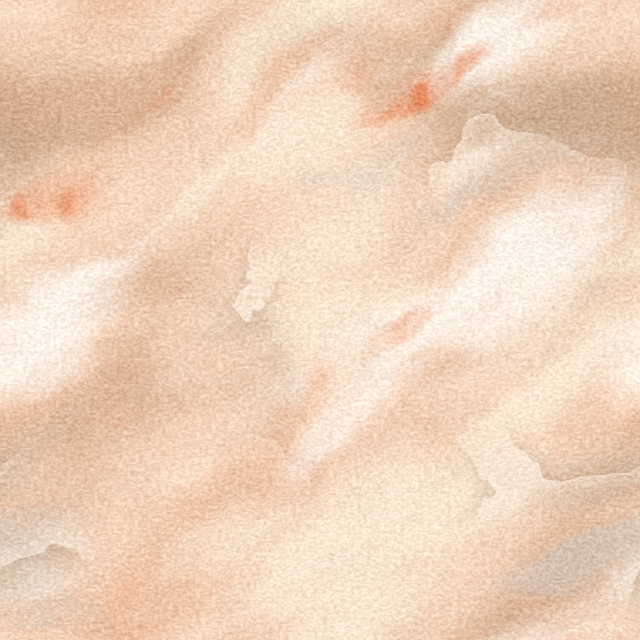
A WebGL 1 fragment shader for this texture:

```glsl
precision highp float;
uniform vec2 u_resolution;

vec2 gradientAt(vec2 cell) {
  vec3 h = fract(cell.xyx * vec3(0.1031, 0.1030, 0.0973));
  h += dot(h, h.yzx + 33.33);
  float angle = 6.2832 * fract((h.x + h.y) * h.z);
  return vec2(cos(angle), sin(angle));
}

// Gradient noise that wraps after `period` cells, roughly -1 to 1
float noise(vec2 uv, vec2 period, float seed) {
  vec2 p = uv * period;
  vec2 cell = floor(p), f = p - cell;
  vec2 s = f * f * f * (f * (f * 6.0 - 15.0) + 10.0);
  vec2 lo = mod(cell, period) + seed;
  vec2 hi = mod(cell + 1.0, period) + seed;
  float a = dot(gradientAt(lo), f);
  float b = dot(gradientAt(vec2(hi.x, lo.y)), f - vec2(1.0, 0.0));
  float c = dot(gradientAt(vec2(lo.x, hi.y)), f - vec2(0.0, 1.0));
  float d = dot(gradientAt(hi), f - 1.0);
  return 1.5 * mix(mix(a, b, s.x), mix(c, d, s.x), s.y);
}

float fbm(vec2 uv, vec2 period, float seed) {
  float sum = 0.0, amplitude = 1.0;
  for (int i = 0; i < 5; i++) {
    sum += amplitude * noise(uv, period, seed);
    period *= 2.0;
    amplitude *= 0.4;
    seed += 17.0;
  }
  return sum;
}

void main() {
  vec2 uv = gl_FragCoord.xy / u_resolution;

  // Wandering coordinates, sheared by whole numbers so they still wrap
  vec2 wet = uv + 0.05 * vec2(fbm(uv, vec2(3.0), 5.0), fbm(uv, vec2(3.0), 41.0));
  vec2 slant = vec2(wet.x - wet.y, wet.y);
  vec2 steep = vec2(wet.x, wet.y - wet.x);

  // Broad diagonal washes
  float tone = fbm(slant, vec2(3.0), 73.0);
  vec3 color = vec3(0.952, 0.825, 0.727);
  color = mix(color, vec3(0.98, 0.905, 0.82), smoothstep(-0.1, 0.6, tone));
  color = mix(color, vec3(0.86, 0.69, 0.57), 0.85 * smoothstep(0.05, 0.8, -tone));

  float rose = smoothstep(0.05, 0.9, fbm(slant, vec2(3.0, 4.0), 131.0));
  color = mix(color, vec3(0.91, 0.67, 0.53), 0.6 * rose);
  float taupe = smoothstep(0.1, 0.85, fbm(slant, vec2(2.0, 3.0), 197.0));
  color = mix(color, vec3(0.76, 0.66, 0.56), 0.65 * taupe);
  float bare = smoothstep(0.12, 0.75, fbm(slant, vec2(3.0), 251.0));
  color = mix(color, vec3(1.0, 0.97, 0.935), 0.9 * bare);
  float slate = smoothstep(0.4, 1.0, fbm(slant, vec2(3.0, 5.0), 307.0));
  color = mix(color, vec3(0.81, 0.78, 0.75), 0.55 * slate);

  // Dried pool edges: crisp rim, pale inside, pigment gathered outside
  float pool = fbm(wet, vec2(3.0), 359.0) - 0.22;
  float inside = smoothstep(-0.006, 0.008, pool);
  float patchy = smoothstep(0.0, 0.5, noise(uv, vec2(3.0), 401.0));
  float pale = inside * exp(-5.0 * max(pool, 0.0));
  float rim = (1.0 - inside) * exp(9.0 * min(pool, 0.0));
  color = mix(color, vec3(0.98, 0.92, 0.86), 0.65 * patchy * pale);
  color = mix(color, vec3(0.78, 0.66, 0.55), 0.45 * patchy * rim);

  // Few orange dabs broken into steep brush strokes
  float dab = smoothstep(0.45, 1.0, fbm(slant, vec2(4.0), 443.0));
  float stroke = smoothstep(-0.4, 0.6, fbm(steep, vec2(16.0, 5.0), 487.0));
  color = mix(color, vec3(0.90, 0.48, 0.29), dab * (0.3 + 0.5 * stroke));

  // Faint brush mottling
  color += 0.014 * fbm(slant, vec2(12.0, 16.0), 541.0);

  // Paper tooth with loose fibres, stronger where pigment is dense
  vec2 fibre = uv + 0.003 * vec2(noise(uv, vec2(60.0), 7.0), noise(uv, vec2(60.0), 19.0));
  float tooth = 1.3 * noise(fibre, vec2(115.0, 175.0), 11.0)
              + 1.6 * noise(fibre, vec2(190.0, 250.0), 29.0)
              + 0.4 * noise(fibre, vec2(48.0, 72.0), 61.0);
  color += tooth * vec3(0.028, 0.040, 0.046) * (1.5 - 0.6 * color.g);

  gl_FragColor = vec4(clamp(color, 0.0, 1.0), 1.0);
}
```
